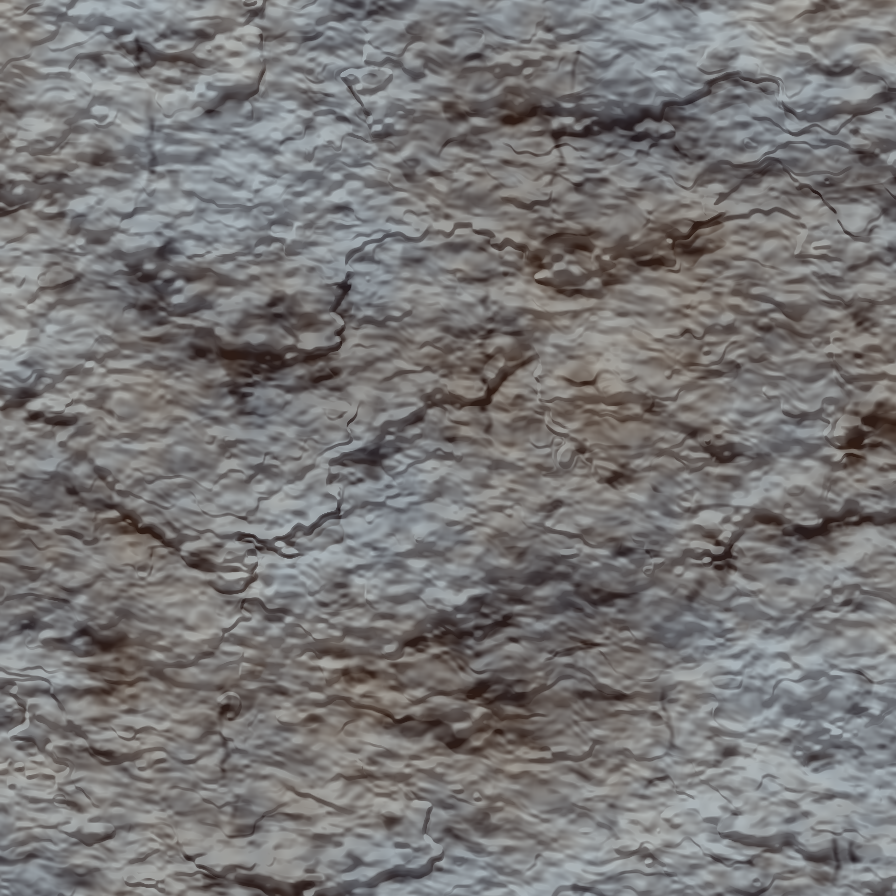
Write a WebGL 1 fragment shader that draws this texture.

```glsl
precision highp float;
uniform vec2 u_resolution;

float hash(vec2 p) {
  return fract(sin(dot(p, vec2(127.1, 311.7))) * 43758.5453);
}

float noise(vec2 p) {
  vec2 i = floor(p), f = fract(p);
  f = f * f * (3.0 - 2.0 * f);
  return mix(mix(hash(i), hash(i + vec2(1.0, 0.0)), f.x),
             mix(hash(i + vec2(0.0, 1.0)), hash(i + 1.0), f.x), f.y);
}

float fbm(vec2 p) {
  float sum = 0.0, amp = 0.57;
  for (int i = 0; i < 3; i++) {
    sum += amp * noise(p);
    p = mat2(1.6, 1.2, -1.2, 1.6) * p + 7.3;
    amp *= 0.5;
  }
  return sum;
}

// Ragged offset that chips every edge
float chips(vec2 p) {
  return 0.036 * (noise(p * vec2(19.0, 25.0) + 13.0) - 0.5)
       + 0.028 * (noise(p * vec2(43.0, 55.0) + 17.0) - 0.5)
       + 0.014 * (noise(p * vec2(90.0, 110.0) + 23.0) - 0.5);
}

// Relief: bulges, jointed and broken ledges, then flaky grain
float height(vec2 p) {
  vec2 q = p + 0.06 * (vec2(fbm(p * 6.0), fbm(p * 6.0 + 19.0)) - 0.5);
  float h = 0.15 * fbm(q * vec2(3.5, 5.0) + 3.0);
  float ragged = chips(p);
  float joint = 0.5 * smoothstep(0.42, 0.58, noise(q * vec2(6.0, 3.5) + 51.0) + 3.0 * ragged);
  float freq = 4.2, amp = 0.05;
  for (int i = 0; i < 3; i++) {
    float dip = 1.3 * noise(q * freq * vec2(0.6, 0.4) + freq) + joint;
    float f = fract((q.y + ragged) * freq + dip);
    float broken = smoothstep(0.4, 0.85, noise(q * freq * vec2(1.4, 1.2) + 31.0)
                              + 7.0 * ragged);
    h += amp * broken * smoothstep(0.0, 0.14, f) * (1.0 - f);
    freq *= 2.4;
    amp *= 0.38;
  }
  vec2 g = p + 0.014 * (vec2(noise(p * 30.0), noise(p * 30.0 + 9.0)) - 0.5);
  g.y += 0.12 * g.x;
  h += 0.012 * noise(g * vec2(27.0, 48.0));
  h += 0.011 * noise(g * vec2(56.0, 95.0) + 5.0);
  h += 0.006 * noise(g * vec2(105.0, 175.0) + 11.0);
  return h;
}

// Steep, wavering fissures of limited length
float fissures(vec2 p) {
  float dark = 0.0;
  float waver = 0.05 * (fbm(p * 11.0) - 0.5) + 0.4 * chips(p + 3.0);
  for (int i = 0; i < 7; i++) {
    float id = float(i);
    vec2 d = p - vec2(hash(vec2(id, 2.0)), hash(vec2(id, 5.0)));
    float reach = mix(0.05, 0.17, hash(vec2(id, 8.0)));
    float across = abs(d.x - d.y * mix(-0.1, 0.45, hash(vec2(id, 11.0))) + waver);
    float line = 1.0 - smoothstep(0.0, 0.007, across);
    dark = max(dark, line * (1.0 - smoothstep(0.5 * reach, reach, abs(d.y))));
  }
  return dark * smoothstep(0.3, 0.65, noise(p * 32.0));
}

void main() {
  vec2 p = gl_FragCoord.xy / u_resolution;
  float h = height(p);

  // Skylight from above
  float slope = (height(p + vec2(-0.001, 0.0035)) - h) / 0.0035;
  float tone = 0.49 - 0.125 * clamp(slope, -1.1, 1.0);

  // Sharp shadows and broad hollows under overhangs
  float near = 0.0, far = 0.0;
  for (int i = 1; i <= 5; i++) {
    float t = 0.004 * float(i * i);
    float rise = height(p + vec2(-0.2 * t, t)) - h;
    near = max(near, rise - 0.6 * t);
    far = max(far, rise - 0.2 * t);
  }
  float hollow = smoothstep(0.012, 0.065, far);
  tone -= 0.1 * smoothstep(0.0, 0.03, near) + 0.13 * hollow;

  // Weathered patches, pale flecks, short pits and fissures
  float patches = fbm(p * vec2(3.5, 5.0) + 40.0) - 0.5;
  tone += 0.26 * patches;
  tone += 0.1 * (noise(p * vec2(75.0, 120.0) + 60.0) - 0.5);
  vec2 pit = p + 0.5 * chips(p + 6.0);
  tone -= 0.15 * smoothstep(0.68, 0.9, noise(pit * vec2(26.0, 62.0) + 70.0));
  tone -= 0.16 * fissures(p);
  tone = clamp(tone, 0.12, 0.7);

  // Brown hollows, blue-grey faces
  vec3 umber = vec3(0.19, 0.15, 0.15);
  vec3 paleGrey = vec3(0.61, 0.62, 0.62);
  vec3 color = mix(umber, paleGrey, (tone - 0.16) / 0.455);
  float warmth = 2.2 * (fbm(p * 7.0 + 80.0) - 0.5) - 1.5 * patches + 0.5 * hollow - 0.1;
  warmth += 0.6 * (noise(p * vec2(35.0, 50.0) + 90.0) - 0.5);
  color += vec3(0.032, 0.002, -0.03) * clamp(warmth, -0.7, 1.0);
  gl_FragColor = vec4(color, 1.0);
}
```
